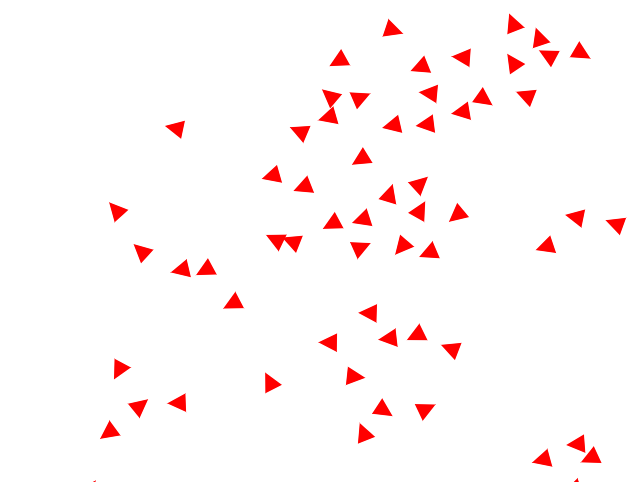
Reproduce this pattern procedurally as a WebGL 1 fragment shader.

```glsl
precision highp float;

uniform vec2 u_resolution;

#define CELL 0.065
#define JITTER 0.62
#define DART_LENGTH 0.0385
#define DART_WIDTH 0.0385
#define STRAY_SHARE 0.016
#define REVERSED_SHARE 0.2
#define HEADING_SPREAD 1.3
#define PAPER vec3(1.0, 1.0, 1.0)
#define RED vec3(1.0, 0.0, 0.0)

const float PI = 3.14159;

vec3 hash3(vec2 cell) {
  vec3 h = fract(cell.xyx * vec3(0.1031, 0.1030, 0.0973));
  h += dot(h, h.yxz + 33.33);
  return fract((h.xxy + h.yzz) * h.zyx);
}

// Soft elliptical group of darts
float flock(vec2 p, vec2 center, vec2 spread) {
  vec2 d = (p - center) / spread;
  return exp(-0.5 * dot(d, d));
}

// Chance that a cell at p holds a dart
float density(vec2 p) {
  float share = STRAY_SHARE;
  share += 0.90 * flock(p, vec2(0.80, 0.80), vec2(0.12, 0.09));
  share += 0.70 * flock(p, vec2(1.07, 0.86), vec2(0.07, 0.08));
  share += 0.65 * flock(p, vec2(0.85, 0.56), vec2(0.28, 0.05));
  share += 0.60 * flock(p, vec2(0.45, 0.42), vec2(0.10, 0.06));
  share += 0.68 * flock(p, vec2(0.82, 0.28), vec2(0.07, 0.13));
  share += 0.75 * flock(p, vec2(0.29, 0.17), vec2(0.06, 0.06));
  share += 0.80 * flock(p, vec2(1.19, 0.05), vec2(0.07, 0.05));
  share += 0.40 * flock(p, vec2(0.35, 0.77), vec2(0.06, 0.08));
  return share;
}

// Mostly leftward, bent by layered sines
float heading(vec2 p, vec3 rnd) {
  float bend = 0.45 * sin(7.0 * p.x + 3.0 * p.y) + 0.45 * sin(9.0 * p.y - 4.0 * p.x);
  float reversal = PI * step(1.0 - REVERSED_SHARE, rnd.x);
  return PI + bend + reversal + HEADING_SPREAD * (rnd.y - 0.5);
}

// Signed distance to an isosceles triangle with its tip along +x
float dart(vec2 q) {
  vec2 sideNormal = normalize(vec2(0.5 * DART_WIDTH, DART_LENGTH));
  float side = dot(vec2(q.x - 0.5 * DART_LENGTH, abs(q.y)), sideNormal);
  return max(side, -q.x - 0.5 * DART_LENGTH);
}

void main() {
  vec2 p = gl_FragCoord.xy / u_resolution.y;
  float pixel = 1.0 / u_resolution.y;
  vec2 home = floor(p / CELL);
  float nearest = 1.0;

  // Nearest dart among the neighbouring cells
  for (int j = -1; j <= 1; j++) {
    for (int i = -1; i <= 1; i++) {
      vec2 cell = home + vec2(float(i), float(j));
      vec3 place = hash3(cell + 17.0);
      vec3 turn = hash3(cell + 71.0);
      vec2 center = (cell + 0.5 + JITTER * (place.xy - 0.5)) * CELL;

      // Evenly spread threshold keeps the share steady
      float threshold = fract(dot(cell, vec2(0.7549, 0.5698)) + 0.3 * place.z);
      if (threshold < density((cell + 0.5) * CELL)) {
        float angle = heading(center, turn);
        vec2 forward = vec2(cos(angle), sin(angle));
        vec2 d = p - center;
        vec2 q = vec2(dot(d, forward), dot(d, vec2(-forward.y, forward.x)));
        nearest = min(nearest, dart(q));
      }
    }
  }

  float ink = 1.0 - smoothstep(-0.6 * pixel, 0.6 * pixel, nearest);
  gl_FragColor = vec4(mix(PAPER, RED, ink), 1.0);
}
```
